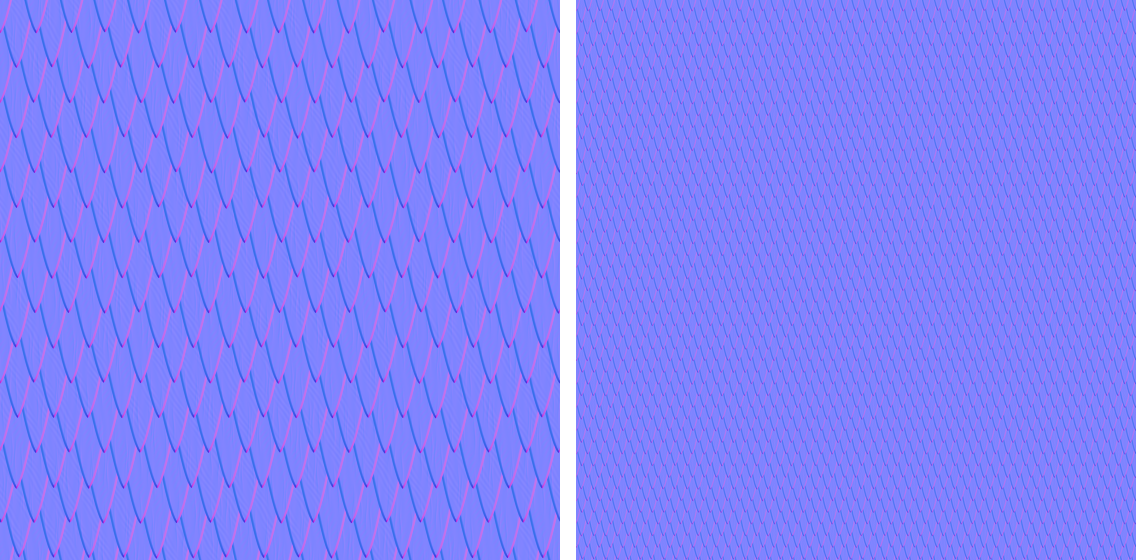
Left: one tile. Right: repeated 3 by 3.
Reproduce this texture map procedurally as a Shadertoy shader.

```glsl
// Normal map of overlapping pointed scales, 16 across and 16 down, staggered by
// half a scale on alternate rows. Rows are layered from back to front; each scale
// has a bevelled rim, thin wavy veins and faint slanted barbs built from sines.

const float COUNT = 16.0;

// Three random values per scale; the cell index wraps so the map tiles.
vec3 scaleHash(vec2 cell) {
    vec3 p = fract(mod(cell, COUNT).xyx * vec3(0.1031, 0.1130, 0.0973) + 0.137);
    p += dot(p, p.yzx + 33.33);
    return fract((p.xxy + p.yzz) * p.zyx);
}

// Fine relief of a scale, as a surface slope; q is measured from the tip.
vec2 grainSlope(vec2 q, vec3 seed) {
    vec2 slope = vec2(0.0);

    // Narrow veins wandering along the length
    for (int i = 0; i < 3; i++) {
        float k = float(i);
        float phase = 6.283 * fract(seed.x + k * 0.37);
        float path = (k - 1.0) * 0.19 + 0.07 * sin(phase)
                   + 0.018 * sin(q.y * 5.0 + phase * 2.0);
        float t = (q.x - path) / 0.028;
        float fade = 0.5 + 0.5 * sin(q.y * 4.0 + phase * 3.0);
        slope.x += 0.22 * fade * t * exp(-t * t);
    }

    // Slanted barbs, fading in and out
    float side = seed.y < 0.5 ? -1.0 : 1.0;
    vec2 across = normalize(vec2(side, 0.65));
    float patches = 0.5 + 0.5 * sin(q.x * 11.0 + q.y * 4.0 + seed.z * 6.283);
    float barbs = sin(dot(q, across) * 52.0 + 1.2 * sin(q.y * 6.0 + seed.x * 9.0));
    slope += across * barbs * patches * 0.045;

    // Soft lengthwise waviness
    slope.x += 0.018 * sin(q.x * 27.0 + 1.5 * sin(q.y * 3.0 + seed.y * 6.283));
    return slope;
}

void mainImage(out vec4 fragColor, in vec2 fragCoord) {
    vec2 p = fragCoord / iResolution.xy * COUNT;
    float soft = 0.7 * COUNT / iResolution.y;
    vec2 slope = vec2(0.0);

    // Paint the rows that can reach this point, the highest row last
    for (int k = 2; k >= -1; k--) {
        float row = floor(p.y - 0.06) - float(k);
        float stagger = 0.5 - 0.5 * mod(row, 2.0);
        float column = floor(p.x - stagger + 0.5);
        vec3 seed = scaleHash(vec2(column, row));

        // Position relative to a slightly displaced tip
        vec2 tip = vec2(column + stagger, row + 0.06);
        tip += (seed.xy - 0.5) * vec2(0.10, 0.04);
        vec2 q = p - tip;

        // Outline y = (|x| / 0.35)^1.54, with distance from its gradient
        float u = abs(q.x) / 0.35;
        vec2 gradient = vec2(sign(q.x) * 4.4 * pow(u, 0.54), -1.0);
        float inside = (q.y - pow(u, 1.54)) / length(gradient);
        vec2 outward = normalize(gradient);

        // Rim bevel, steeper around the tip
        float rim = 1.0 - smoothstep(0.025, 0.095, inside);
        float steepness = mix(0.70, 1.1, smoothstep(0.2, 0.9, -outward.y));
        vec2 surface = grainSlope(q, seed) * (1.0 - rim) + vec2(0.0, 0.035);
        surface += outward * rim * steepness;

        slope = mix(slope, surface, smoothstep(-soft, soft, inside));
    }

    vec3 normal = normalize(vec3(slope, 1.0));
    fragColor = vec4(normal * 0.5 + 0.5, 1.0);
}
```
